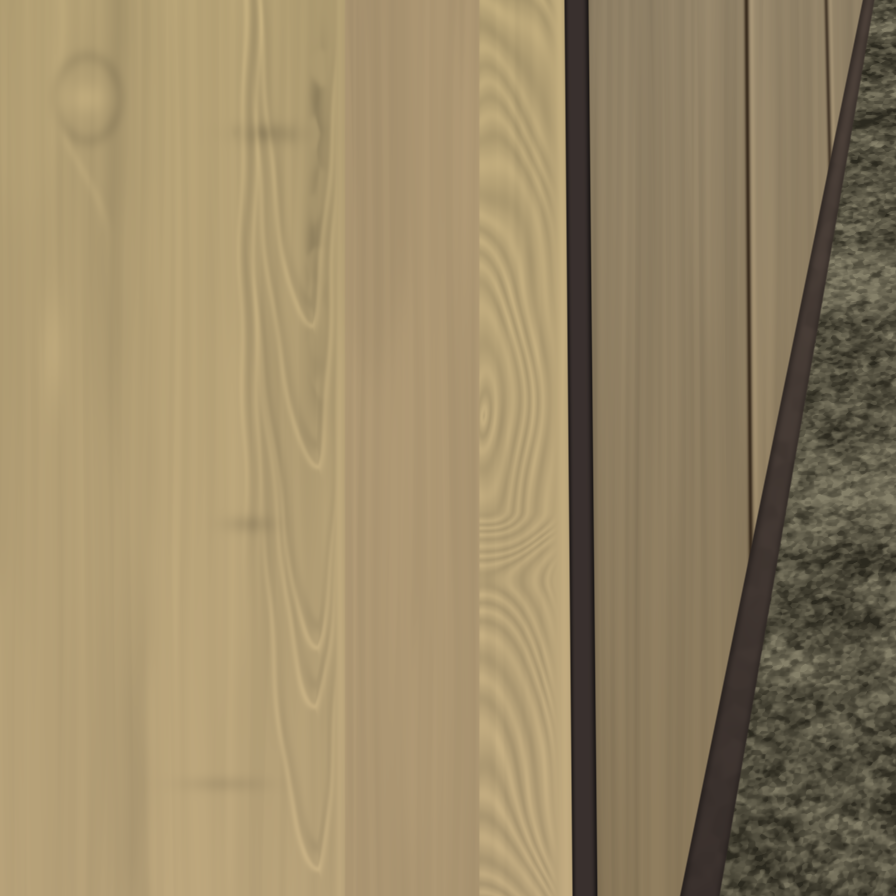
Reproduce this texture procedurally as a three.js fragment shader.

```glsl
varying vec2 vUv;

float hash(vec2 p) {
  vec3 q = fract(vec3(p.xyx) * vec3(0.1031, 0.1030, 0.0973));
  q += dot(q, q.yzx + 33.33);
  return fract((q.x + q.y) * q.z);
}

// Smooth cellular noise: cell values weighted by distance to their seeds
float cells(vec2 p) {
  vec2 id = floor(p), f = fract(p);
  float sum = 0.0, total = 0.0;
  for (int j = -1; j <= 1; j++) {
    for (int i = -1; i <= 1; i++) {
      vec2 o = vec2(float(i), float(j));
      vec2 seed = o + vec2(hash(id + o), hash(id + o + 57.0)) - f;
      float w = exp(-6.0 * dot(seed, seed));
      sum += w * hash(id + o + 113.0);
      total += w;
    }
  }
  return sum / total;
}

float edge(float at, float x) { return smoothstep(at - 0.0013, at + 0.0013, x); }

float between(float a, float b, float x) { return edge(a, x) * (1.0 - edge(b, x)); }

float ridge(float d, float width) { return exp(-d * d / (width * width)); }

float blob(vec2 p, vec2 center, vec2 radius) {
  vec2 d = (p - center) / radius;
  return exp(-dot(d, d));
}

float span(float a, float b, float soft, float x) {
  return smoothstep(a - soft, a + soft, x) * (1.0 - smoothstep(b - soft, b + soft, x));
}

// Upright fibres from layered sines and stretched cells
float fibres(vec2 p) {
  float x = p.x + 0.002 * sin(p.y * 7.0 + p.x * 30.0);
  float s = sin(x * 173.0 + 2.0 * sin(x * 61.0)) + 0.7 * sin(x * 409.0 + 1.3 + sin(p.y * 3.0));
  return 0.25 * s + 1.3 * (cells(vec2(x * 150.0, p.y * 3.0)) - 0.5);
}

// U-shaped growth line with a long left arm and a steep right arm
float growthLine(vec2 p, vec2 tip, float width) {
  float dx = p.x - tip.x;
  float k = dx < 0.0 ? 90.0 : 420.0;
  float d = (p.y - tip.y - k * dx * dx) / sqrt(1.0 + 4.0 * k * k * dx * dx);
  return ridge(d, width) * (1.0 - smoothstep(0.3, 0.5, p.y - tip.y));
}

// Rings around an eye, turning into falling arches lower down
float figure(vec2 p) {
  vec2 d = p - vec2(0.537, 0.545);
  d += vec2(0.004 * sin(p.y * 31.0), 0.009 * sin(p.x * 85.0 + p.y * 23.0));
  float rings = length(d / vec2(0.075, 0.25));
  float arches = 4.2 * (p.y + 24.0 * d.x * d.x) + 0.15 * sin(p.y * 19.0);
  float phase = mix(arches, rings, smoothstep(0.34, 0.43, p.y));
  float wave = sin(phase * 36.0 + 1.6 * sin(phase * 9.0));
  return (wave * 0.6 + 0.4 * wave * abs(wave)) * mix(0.55, 1.0, cells(p * vec2(20.0, 14.0)));
}

vec3 frontPanel(vec2 p) {
  float x = p.x + 0.003 * sin(p.y * 11.0) + 0.0015 * sin(p.y * 37.0);
  float tone = 0.025 * fibres(p) + 0.05 * (cells(p * vec2(17.0, 3.0)) - 0.5);
  // Broad bands
  tone += 0.035 * span(0.17, 0.27, 0.012, x) - 0.06 * ridge(x - 0.128, 0.013) * smoothstep(0.4, 0.75, p.y);
  tone -= 0.05 * ridge(x - 0.155, 0.014) * smoothstep(0.5, 0.1, p.y);
  tone -= 0.055 * between(0.385, 0.535, p.x);
  tone += 0.05 * ridge(p.x - 0.379, 0.004) + 0.025 * ridge(p.x - 0.396, 0.002);
  // Knot and its sweeping contour
  tone += 0.09 * blob(p, vec2(0.098, 0.89), vec2(0.024, 0.018));
  tone -= 0.07 * ridge(length((p - vec2(0.098, 0.89)) / vec2(1.0, 1.3)) - 0.036, 0.007);
  float sweep = 0.065 + 0.06 * smoothstep(0.88, 0.73, p.y);
  tone += 0.045 * ridge(x - sweep, 0.006) * smoothstep(0.6, 0.75, p.y);
  tone += 0.06 * blob(p, vec2(0.06, 0.61), vec2(0.014, 0.06));
  // Nested growth lines
  float column = span(0.262, 0.374, 0.004, p.x);
  for (int i = 0; i < 5; i++) {
    float n = float(i);
    vec2 tip = vec2(0.357 - 0.002 * n, 0.03 + 0.145 * n + 0.045 * sin(n * 2.2));
    vec2 q = vec2(x, p.y);
    tone += column * 0.10 * growthLine(q, tip, 0.0035);
    tone -= column * 0.055 * growthLine(q, tip + vec2(0.0, 0.025), 0.008);
  }
  float upper = smoothstep(0.25, 0.6, p.y);
  tone += 0.07 * upper * (ridge(x - 0.271, 0.003) + ridge(x - 0.287, 0.003));
  tone -= 0.055 * upper * ridge(x - 0.279, 0.004);
  float mottled = cells(p * vec2(70.0, 32.0));
  tone -= 0.19 * mottled * ridge(x - 0.355, 0.009) * span(0.56, 0.94, 0.06, p.y);
  // Short cross marks
  tone -= 0.12 * blob(p, vec2(0.305, 0.85), vec2(0.042, 0.012)) * (0.4 + mottled);
  tone -= 0.10 * blob(p, vec2(0.278, 0.415), vec2(0.026, 0.010));
  tone -= 0.07 * blob(p, vec2(0.250, 0.125), vec2(0.045, 0.009));
  // Figured strip and its pale border
  float strip = edge(0.535, p.x);
  float plain = smoothstep(0.625, 0.605, p.x);
  tone += strip * (0.015 + 0.075 * figure(p) * plain);
  tone += 0.07 * ridge(p.x - 0.625 + 0.008 * (p.y - 1.0), 0.006);
  vec3 base = mix(vec3(0.705, 0.622, 0.465), vec3(0.69, 0.615, 0.445), p.y);
  base = mix(base, vec3(0.705, 0.615, 0.467), between(0.385, 0.535, p.x));
  return base * (1.0 + tone);
}

vec3 sidePanel(vec2 p) {
  float tone = 0.04 * fibres(p * vec2(1.3, 0.7) + 3.0) + 0.10 * (cells(p * vec2(35.0, 2.0)) - 0.5);
  tone -= 0.07 * ridge(p.x - 0.712, 0.004) * smoothstep(0.8, 0.3, p.y);
  tone -= 0.10 * ridge(p.x - 0.668 + 0.009 * p.y, 0.006);
  vec3 c = mix(vec3(0.55, 0.48, 0.36), vec3(0.565, 0.505, 0.40), p.y) * (1.0 + tone);
  float seamA = 0.841 - 0.008 * p.y, seamB = 0.945 - 0.023 * p.y;
  c *= 1.0 + 0.10 * (ridge(p.x - seamA - 0.006, 0.003) + ridge(p.x - seamB - 0.005, 0.002));
  c = mix(c, vec3(0.19, 0.14, 0.09), 0.9 * ridge(p.x - seamA, 0.0026));
  return mix(c, vec3(0.23, 0.18, 0.13), 0.85 * ridge(p.x - seamB, 0.0022));
}

vec3 carpet(vec2 p) {
  vec2 q = vec2(p.x - 0.18 * p.y, p.y * (1.0 + 0.35 * p.y));
  float pile = 0.55 * cells(q * vec2(85.0, 110.0)) + 0.45 * cells(q * vec2(190.0, 210.0) + 9.0);
  float patches = cells(q * vec2(14.0, 28.0) + 4.0);
  float bands = ridge(p.y - 0.70, 0.04) + ridge(p.y - 0.42, 0.045) + 0.8 * ridge(p.y - 0.25, 0.03);
  float light = 0.40 + 1.15 * (pile - 0.5) + 0.5 * (patches - 0.5) + 0.2 * bands;
  light += 0.10 * smoothstep(0.1, 0.5, p.y);
  return mix(vec3(0.17, 0.16, 0.12), vec3(0.49, 0.47, 0.385), clamp(light, 0.0, 1.1));
}

void main() {
  vec2 p = vUv;
  float gapL = 0.639 - 0.009 * p.y, gapR = 0.667 - 0.010 * p.y;
  float baseL = 0.759 + 0.204 * p.y, baseR = 0.803 + 0.173 * p.y;

  vec3 color = mix(frontPanel(p), sidePanel(p), edge(gapR, p.x));

  // Dark gap with deeper rims
  vec3 gap = vec3(0.225, 0.19, 0.18);
  gap *= 1.0 - 0.5 * ridge(p.x - gapL, 0.003) - 0.55 * ridge(p.x - gapR, 0.004);
  color = mix(color, gap, between(gapL, gapR, p.x));

  // Slanted skirting, then the floor
  vec3 skirting = mix(vec3(0.22, 0.185, 0.17), vec3(0.30, 0.255, 0.225), p.y);
  skirting *= 0.95 + 0.1 * cells(p * 60.0);
  skirting *= 1.0 - 0.3 * ridge(p.x - baseL, 0.005) - 0.2 * ridge(p.x - baseR, 0.004);
  color = mix(color, skirting, edge(baseL, p.x));
  color = mix(color, carpet(p), edge(baseR, p.x));
  gl_FragColor = vec4(color, 1.0);
}
```
